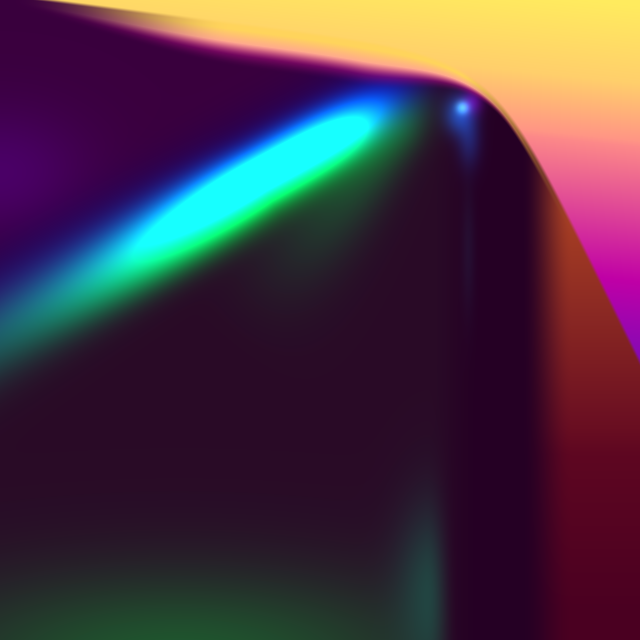
Give the GLSL for this background, as a WebGL 1 fragment shader.

```glsl
precision highp float;
// Dark glossy folded sheet with a cyan light streak against a sunset gradient.
uniform vec2 u_resolution;

#define CORNER_ROUND 0.0586
#define EDGE_SOFT 0.0035
#define STREAK_CENTER vec2(0.404, 0.724)
#define STREAK_DIR vec2(0.880, 0.475)
#define STREAK_GAIN 2.2
#define SPARK_POS vec2(0.723, 0.832)
#define RIM_WIDTH 0.052

// Linear step from a to b, clamped to 0..1
float ramp(float a, float b, float x) {
  return clamp((x - a) / (b - a), 0.0, 1.0);
}

// Elliptical gaussian glow
float glow(vec2 p, vec2 center, vec2 radius) {
  vec2 q = (p - center) / radius;
  return exp(-dot(q, q));
}

float bell(float x, float width) {
  return exp(-x * x / (width * width));
}

// Two straight sides blended into one round corner; positive outside
float sheetDistance(vec2 p) {
  float top = 0.124 * p.x + 0.992 * (p.y - 1.009);
  float side = 0.898 * (p.x - 1.0) + 0.440 * (p.y - 0.4336);
  return CORNER_ROUND * log(exp(top / CORNER_ROUND) + exp(side / CORNER_ROUND));
}

vec3 sunset(vec2 p) {
  float h = p.y + 0.10 * (p.x - 1.0);
  vec3 c = mix(vec3(0.48, 0.04, 0.72), vec3(0.75, 0.0, 0.65), ramp(0.42, 0.56, h));
  c = mix(c, vec3(1.0, 0.56, 0.53), ramp(0.56, 0.78, h));
  c = mix(c, vec3(1.0, 0.81, 0.42), ramp(0.77, 0.87, h));
  return mix(c, vec3(1.0, 0.92, 0.37), ramp(0.87, 0.99, h));
}

// Dark body, violet above the streak, with faint green reflections
vec3 sheetBody(vec2 p, float across) {
  vec3 c = mix(vec3(0.16, 0.04, 0.15), vec3(0.145, 0.0, 0.14), smoothstep(0.67, 0.75, p.x));
  vec3 violet = mix(vec3(0.225, 0.0, 0.24), vec3(0.29, 0.0, 0.40),
                    glow(p, vec2(0.0, 0.73), vec2(0.14, 0.10)));
  violet = mix(violet, vec3(0.14, 0.0, 0.32), 0.65 * bell(across - 0.06, 0.05));
  c = mix(c, violet, smoothstep(-0.03, 0.05, across));

  // Green pool at the bottom and the teal patch by the fold
  float pool = glow(p, vec2(0.28, -0.03), vec2(0.42, 0.14));
  pool *= 1.0 - smoothstep(0.66, 0.72, p.x);
  c = mix(c, vec3(0.12, 0.34, 0.18), pool);
  float patchMask = glow(p, vec2(0.675, 0.07), vec2(0.055, 0.14));
  patchMask *= 1.0 - smoothstep(0.665, 0.715, p.x);
  c = mix(c, vec3(0.13, 0.29, 0.27), 0.9 * patchMask);

  // Dim fan that widens down and to the left of the streak tip
  vec2 q = p - vec2(0.665, 0.845);
  float along = dot(q, vec2(-0.64, -0.768));
  float offset = dot(q, vec2(-0.768, 0.64));
  float fan = bell(offset, 0.03 + 0.14 * max(along, 0.0));
  fan *= smoothstep(-0.04, 0.07, along) * (1.0 - smoothstep(0.12, 0.50, along));
  return mix(c, vec3(0.12, 0.30, 0.19), 0.95 * fan);
}

// Separate green and blue profiles give the streak its coloured fringes
vec3 addStreak(vec3 c, float along, float across) {
  float tail = max(-along, 0.0);
  float head = max(along, 0.0);
  float strength = STREAK_GAIN / (1.0 + tail * tail / 0.04);
  float width = 0.038 + 0.05 * tail;
  float green = strength * exp(-pow(head / 0.20, 4.0));
  float blue = strength * exp(-pow(head / 0.235, 4.0));
  green *= bell(across + 0.006 + 0.04 * tail, width);
  blue *= bell(across - 0.008 + 0.035 * tail, width);
  // Wide faint green spill below the core
  green += 0.22 * bell(across + 0.05, 0.035) * bell(along + 0.08, 0.25);
  green = min(green, 1.0);
  blue = min(blue, 1.0);
  c *= 1.0 - vec3(max(green, blue), green, blue);
  return c + vec3(0.09 * green * blue, green, blue);
}

// Small bright point with a blue smear and a faint vertical thread below
vec3 spark(vec2 p) {
  vec3 c = vec3(0.20, 0.55, 0.5) * glow(p, SPARK_POS, vec2(0.010));
  c += vec3(0.0, 0.24, 0.52) * glow(p, SPARK_POS - vec2(0.006, 0.010), vec2(0.022, 0.030));
  c += vec3(0.0, 0.12, 0.26) * glow(p, SPARK_POS + vec2(0.010, -0.05), vec2(0.018, 0.042));
  c += vec3(0.22, 0.0, 0.34) * glow(p, SPARK_POS + vec2(0.016, 0.010), vec2(0.016, 0.020));
  return c + vec3(0.0, 0.05, 0.05) * glow(p, vec2(0.732, 0.61), vec2(0.01, 0.10));
}

// Warm face right of the vertical fold
vec3 addSideFace(vec3 c, vec2 p) {
  vec3 warm = mix(vec3(0.29, 0.0, 0.13), vec3(0.38, 0.03, 0.13), ramp(0.05, 0.33, p.y));
  warm = mix(warm, vec3(0.66, 0.25, 0.14), ramp(0.29, 0.67, p.y));
  return mix(c, warm, smoothstep(0.815, 0.895, p.x));
}

// Lit bevel: yellow at the outline, then peach and magenta inward
vec3 addRim(vec3 c, vec2 p, float depth) {
  float width = RIM_WIDTH * smoothstep(-0.1, 0.4, p.x) * (1.0 - smoothstep(0.56, 0.80, p.x)) + 0.009;
  float t = max(depth, 0.0) / width;
  vec3 rim = mix(vec3(1.0, 0.83, 0.36), vec3(1.0, 0.66, 0.56), ramp(0.15, 0.5, t));
  rim = mix(rim, vec3(0.68, 0.05, 0.50), ramp(0.48, 0.80, t));
  rim = mix(rim, vec3(0.58, 0.36, 0.18), smoothstep(0.72, 0.84, p.x));
  float lit = smoothstep(0.02, 0.36, p.x) * (1.0 - smoothstep(0.80, 0.90, p.x));
  return mix(c, rim, lit * (1.0 - smoothstep(0.48, 1.1, t)));
}

void main() {
  vec2 p = gl_FragCoord.xy / u_resolution;
  vec2 q = p - STREAK_CENTER;
  float along = dot(q, STREAK_DIR);
  float across = dot(q, vec2(-STREAK_DIR.y, STREAK_DIR.x));
  float d = sheetDistance(p);

  vec3 c = addStreak(sheetBody(p, across), along, across) + spark(p);
  c = addRim(addSideFace(c, p), p, -d);
  c = mix(c, sunset(p), smoothstep(-EDGE_SOFT, EDGE_SOFT, d));
  gl_FragColor = vec4(clamp(c, 0.0, 1.0), 1.0);
}
```
